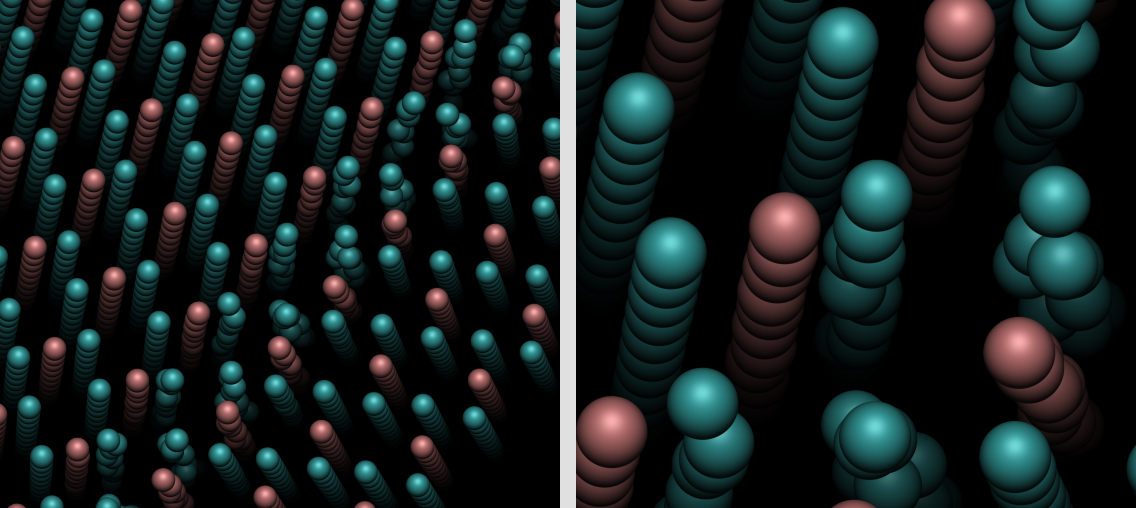
Left: the whole. Right: its middle third, enlarged.
Give the GLSL for this pattern, as a Shadertoy shader.

```glsl
// Two tilted lattices of receding sphere columns meeting along a strained diagonal seam.

const int DEPTH = 10;          // spheres per column
const float RADIUS = 0.0237;   // front sphere radius, in canvas heights
const float SEAM = 1.056;      // diagonal coordinate where the grains meet
const float OUTER_EDGE = 1.688; // diagonal coordinate where the crystal ends
const vec3 TEAL = vec3(0.19, 0.57, 0.57);
const vec3 ROSE = vec3(0.70, 0.42, 0.42);

struct Grain {
    vec2 origin, a, b;         // lattice origin and cell vectors
    vec2 tealA, tealB;         // teal columns relative to the rose one
    vec2 drift, driftSlope;    // offset per depth step, and its change down the canvas
    float side;                // -1 before the seam, +1 after it
};

float hash(vec2 p) {
    return fract(sin(dot(p, vec2(127.1, 311.7))) * 43758.5453);
}

vec2 jitter(vec2 p) {
    return vec2(hash(p), hash(p + 17.3)) - 0.5;
}

float diagonal(vec2 p) {
    return p.x + 0.867 * p.y;
}

// Lit sphere, with d in units of its radius
vec3 shadeSphere(vec2 d, vec3 base) {
    vec3 n = vec3(d, sqrt(max(1.0 - dot(d, d), 0.0)));
    float light = max(dot(n, normalize(vec3(0.0, -0.32, 1.0))), 0.0);
    return base * (0.08 + 0.98 * pow(light, 1.3)) + 0.24 * pow(light, 22.0);
}

// Paints one column from its far end to its front sphere
vec3 drawColumn(vec3 color, vec2 p, vec2 head, vec2 drift, vec3 base, float seed, float pixel) {
    float offset = (diagonal(head) - SEAM) / 0.09;
    float strain = exp(-offset * offset);
    for (int k = DEPTH - 1; k >= 0; k--) {
        float depth = float(k);
        vec2 center = head + drift * depth * (1.0 - 0.012 * depth);
        center += 0.042 * strain * jitter(vec2(seed, depth * 3.7));
        float radius = RADIUS * (1.0 - 0.014 * depth);
        vec2 d = (p - center) / radius;
        float coverage = smoothstep(pixel, -pixel, (length(d) - 1.0) * radius);
        float fade = pow(1.0 - depth / float(DEPTH), 1.3);
        color = mix(color, shadeSphere(d, base) * fade, coverage);
    }
    return color;
}

// Paints the columns of one grain that can reach p
vec3 drawGrain(vec3 color, vec2 p, Grain g, float pixel) {
    vec2 cell = round(inverse(mat2(g.a, g.b)) * (p - vec2(0.0, 0.065) - g.origin));
    for (int j = -1; j <= 1; j++)
    for (int i = -1; i <= 1; i++) {
        vec2 id = cell + vec2(i, j);
        vec2 corner = g.origin + id.x * g.a + id.y * g.b;
        for (int atom = 0; atom < 3; atom++) {
            vec2 head = corner + (atom == 0 ? vec2(0.0) : atom == 1 ? g.tealA : g.tealB);
            float s = diagonal(head);
            if ((s - SEAM) * g.side < 0.0 || s > OUTER_EDGE) continue;

            vec2 d = p - head;
            if (abs(d.x) > 0.11 || d.y < -0.06 || d.y > 0.22) continue;

            float seed = 50.0 * hash(id + float(atom) * 5.1 + g.side * 9.0);
            vec2 drift = g.drift + g.driftSlope * head.y;
            head += 0.008 * jitter(vec2(seed, 2.0));
            color = drawColumn(color, p, head, drift, atom == 0 ? ROSE : TEAL, seed, pixel);
        }
    }
    return color;
}

void mainImage(out vec4 fragColor, in vec2 fragCoord) {
    // Canvas heights, measured downward from the top left
    vec2 p = vec2(fragCoord.x, iResolution.y - fragCoord.y) / iResolution.y;
    float pixel = 0.75 / iResolution.y;

    Grain left = Grain(vec2(0.299, 0.220), vec2(0.1595, 0.0647), vec2(-0.1164, 0.1336),
                       vec2(0.068, -0.014), vec2(-0.072, 0.016),
                       vec2(-0.0052, 0.0175), vec2(0.0052, -0.0085), -1.0);
    Grain right = Grain(vec2(0.859, 0.592), vec2(0.1954, 0.0302), vec2(-0.1121, 0.1293),
                        vec2(-0.009, 0.072), vec2(0.089, 0.080),
                        vec2(0.0002, 0.0080), vec2(0.0058, 0.0004), 1.0);

    vec3 color = drawGrain(vec3(0.0), p, left, pixel);
    color = drawGrain(color, p, right, pixel);
    fragColor = vec4(color, 1.0);
}
```
